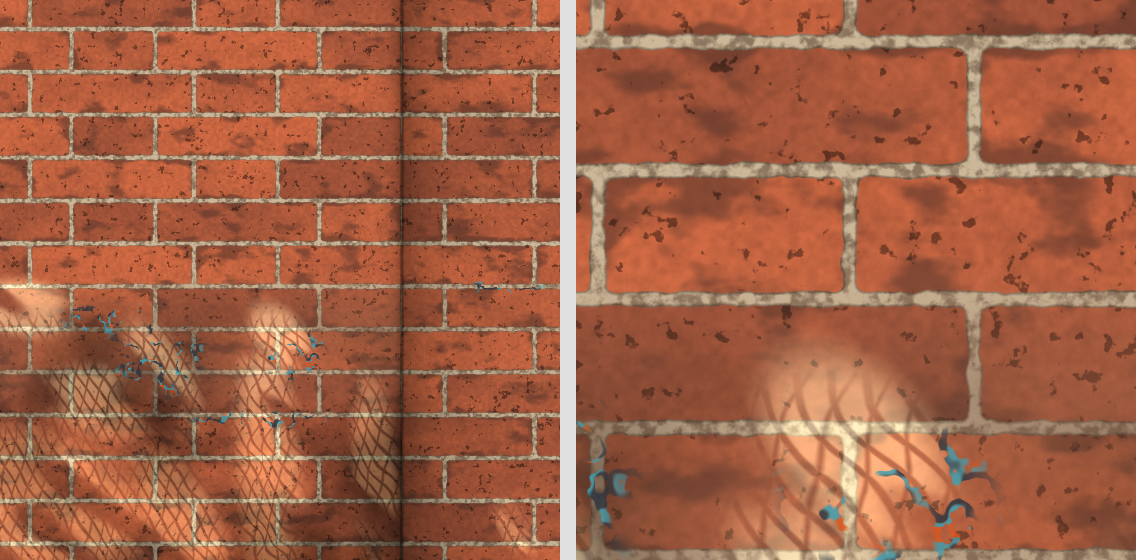
Left, the full canvas; right, a detail of the centre.
Write a WebGL 2 fragment shader that draws this texture.

```glsl
#version 300 es
precision highp float;
// Red Flemish-bond brick wall with a shaded corner, netted sunlight and flecks of blue paint.
uniform vec2 u_resolution;
out vec4 fragColor;

float hash(vec2 p) {
  vec3 q = fract(p.xyx * vec3(0.1031, 0.1030, 0.0973));
  q += dot(q, q.yzx + 33.33);
  return fract((q.x + q.y) * q.z);
}

float noise(vec2 p) {
  vec2 i = floor(p), f = fract(p);
  f = f * f * (3.0 - 2.0 * f);
  return mix(mix(hash(i), hash(i + vec2(1, 0)), f.x),
             mix(hash(i + vec2(0, 1)), hash(i + vec2(1, 1)), f.x), f.y);
}

float fbm(vec2 p) {
  float sum = 0.0, gain = 0.5;
  for (int i = 0; i < 4; i++) {
    sum += gain * noise(p);
    p = mat2(1.6, 1.2, -1.2, 1.6) * p + 17.3;
    gain *= 0.5;
  }
  return sum / 0.9375;
}

// Signed distance to the nearest brick; id receives its cell.
float brickDistance(vec2 p, bool rightWall, out vec2 id) {
  const float course = 0.0766, bond = 0.4427, stretcher = 0.293;
  float y = p.y - 0.029, row = floor(y / course);
  bool odd = mod(row, 2.0) > 0.5;
  float start = rightWall ? (odd ? 0.794 : 0.6615) : (odd ? 0.2773 : 0.0534);
  float x = p.x - start, u = mod(x, bond);
  bool header = u > stretcher;
  float left = header ? stretcher : 0.0;
  float width = header ? bond - stretcher : stretcher;
  id = vec2(floor(x / bond) * 2.0 + float(header) + (rightWall ? 31.0 : 7.0), row + 5.0);
  vec2 size = vec2(width, course);
  vec2 q = abs(vec2(u - left, y - row * course) - size * 0.5) - size * 0.5 + 0.0092;
  return length(max(q, 0.0)) + min(max(q.x, q.y), 0.0) - 0.0048;
}

// Soft leaning ellipses of sunlight: center.xy, radius.zw.
float sunlight(vec2 p) {
  vec4 pools[9] = vec4[9](
    vec4(0.04, 0.45, 0.11, 0.06), vec4(0.29, 0.32, 0.07, 0.12), vec4(0.18, 0.28, 0.12, 0.08),
    vec4(0.50, 0.40, 0.06, 0.07), vec4(0.48, 0.16, 0.07, 0.28), vec4(0.67, 0.15, 0.05, 0.20),
    vec4(0.07, 0.10, 0.22, 0.16), vec4(0.92, 0.06, 0.04, 0.06), vec4(0.32, 0.08, 0.08, 0.14));
  float light = 0.0;
  for (int i = 0; i < 9; i++) {
    vec2 d = p - pools[i].xy;
    d.x += d.y * (pools[i].w > 0.16 ? 0.06 : 0.4);
    light = max(light, 1.0 - smoothstep(0.5, 1.1, length(d / pools[i].zw)));
  }
  float streak = noise(vec2((p.x * 0.75 + p.y) * 17.0, (p.x - p.y) * 4.0));
  return light * smoothstep(0.2, 0.5, streak + 0.08);
}

// Shadow of a diamond net.
float netShadow(vec2 p) {
  p += 0.016 * (vec2(noise(p * 24.0), noise(p * 24.0 + 9.0)) - 0.5);
  float a = abs(fract((p.x + p.y * 0.65) * 46.0) - 0.5);
  float b = abs(fract((p.x - p.y * 0.3) * 40.0) - 0.5);
  return 1.0 - smoothstep(0.05, 0.2, min(a, b + 0.06));
}

// Areas where paint flecks cling.
float paintArea(vec2 p) {
  vec4 spots[5] = vec4[5](
    vec4(0.28, 0.37, 0.10, 0.09), vec4(0.52, 0.37, 0.07, 0.06), vec4(0.18, 0.43, 0.10, 0.03),
    vec4(0.46, 0.25, 0.14, 0.018), vec4(0.90, 0.49, 0.08, 0.022));
  float area = 0.0;
  for (int i = 0; i < 5; i++)
    area = max(area, 1.0 - smoothstep(0.6, 1.1, length((p - spots[i].xy) / spots[i].zw)));
  return area;
}

void main() {
  vec2 p = gl_FragCoord.xy / u_resolution;
  float pixel = 1.0 / min(u_resolution.x, u_resolution.y);
  const float corner = 0.718;
  bool rightWall = p.x > corner;

  // Bricks with worn edges and sparse pits
  vec2 id;
  float edge = brickDistance(p, rightWall, id);
  edge += 0.004 * (fbm(p * 90.0) - 0.5);
  float tone = hash(id * 7.3), grain = fbm(p * 190.0), cloud = fbm(p * vec2(11.0, 19.0) + id * 5.0);
  vec3 brick = mix(vec3(0.62, 0.32, 0.22), vec3(0.79, 0.40, 0.255),
                   smoothstep(0.2, 0.75, 0.45 * tone + 0.55 * cloud));
  brick *= 0.89 + 0.22 * grain;
  float grime = smoothstep(0.56, 0.82, fbm(p * vec2(24.0, 42.0) + id * 3.0) + 0.14 * smoothstep(-0.012, 0.0, edge));
  brick = mix(brick, vec3(0.38, 0.22, 0.17), 0.65 * grime);
  brick *= 1.0 - 0.4 * smoothstep(0.69, 0.78, fbm(p * 120.0 + 31.0));

  // Sandy mortar, darker beside the bricks
  vec3 mortar = mix(vec3(0.55, 0.46, 0.37), vec3(0.80, 0.72, 0.60), smoothstep(0.25, 0.65, grain));
  mortar *= mix(0.66, 1.0, smoothstep(0.0, 0.002, edge));
  vec3 color = mix(brick, mortar, smoothstep(-pixel, pixel, edge));

  // Tree shade low on the left wall with a dusty band above it
  float shade = (1.0 - smoothstep(0.36, 0.5, p.y)) * (rightWall ? 0.3 : 1.0);
  color *= 1.0 - shade * (0.06 + 0.46 * smoothstep(0.25, 0.7, fbm(p * 6.0 + 3.0)));
  float dust = smoothstep(0.24, 0.32, p.y) * (1.0 - smoothstep(0.42, 0.54, p.y)) * (rightWall ? 0.1 : 0.5);
  color = mix(color, vec3(0.56, 0.37, 0.28), dust * fbm(p * 9.0 + 21.0));

  // Warm sun through the net
  float sun = sunlight(p);
  float net = netShadow(p) * (1.0 - smoothstep(0.40, 0.46, p.y));
  float pale = smoothstep(0.2, 0.36, p.y);
  vec3 lit = color * 1.1 + mix(vec3(0.20, 0.19, 0.13), vec3(0.26, 0.29, 0.22), pale);
  color = mix(color, lit, sun * (1.0 - 0.8 * net));

  // Peeling paint in twig-like flecks
  float area = paintArea(p);
  float twig = abs(fbm(p * 30.0 + 4.0) - 0.5);
  float fleck = area * (1.0 - smoothstep(0.025, 0.045, twig)) * smoothstep(0.3, 0.45, noise(p * 50.0));
  float pick = noise(p * 100.0 + 40.0);
  vec3 paint = mix(vec3(0.18, 0.21, 0.25), vec3(0.25, 0.62, 0.69), smoothstep(0.42, 0.6, pick));
  paint = mix(paint, vec3(0.87, 0.34, 0.12), smoothstep(0.76, 0.82, pick));
  color = mix(color, paint, 0.85 * fleck);

  // Corner crease and its soft shadow
  float side = p.x - corner;
  color *= 1.0 - 0.36 * (rightWall ? exp(-side * 18.0) : exp(side * 80.0));
  color *= 1.0 - 0.3 * (1.0 - smoothstep(0.001, 0.005, abs(side + 0.002 * (noise(p * 30.0) - 0.5))));
  fragColor = vec4(clamp(color, 0.0, 1.0), 1.0);
}
```
